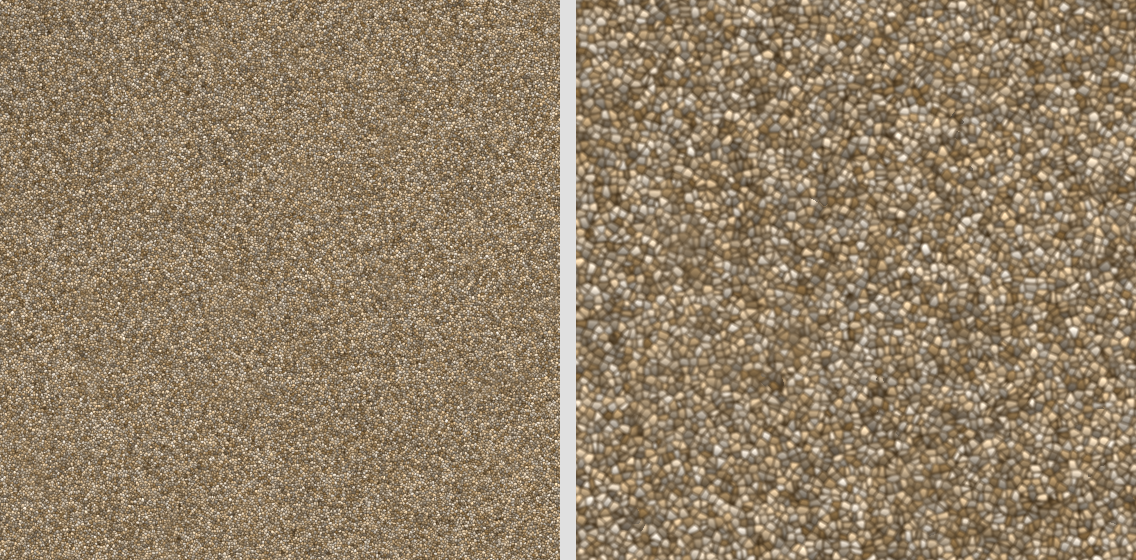
Left: the whole. Right: its middle third, enlarged.
Give the GLSL for this texture, as a Shadertoy shader.

```glsl
// Coarse sand seen from above: a turned Voronoi pattern with slightly stretched cells
// gives the packed grains, each with its own tone and warmth, over dark crevices.
// Slow noise adds faint shade, thin dust and small clusters of slate grains.
#define GRAINS 212.0      // grains across the canvas
#define GAP_WIDTH 0.36    // soft dark rim, in grain units
#define TONE_LOW 0.51     // darkest grain
#define TONE_HIGH 0.93    // palest grain
#define RELIEF 0.25       // directional light on each grain
#define SHADE 0.06        // slow brightness variation
#define DUST 0.22         // how far dusty patches flatten the grains
#define SLATE_SHARE 0.02  // share of dark grey grains outside clusters
#define SOFTNESS 0.0020   // blur width in canvas units
#define SAMPLES 4         // samples per axis inside the blur

const vec3 GAP_COLOR = vec3(0.26, 0.19, 0.10);
const vec3 DUST_COLOR = vec3(0.56, 0.48, 0.37);
const vec3 SLATE_COLOR = vec3(0.43, 0.39, 0.34);
const vec3 WARMTH = vec3(0.0, 0.076, 0.182);

vec3 hash3(vec2 p) {
    vec3 q = fract(p.xyx * vec3(0.1031, 0.1030, 0.0973));
    q += dot(q, q.yxz + 33.33);
    return fract((q.xxy + q.yzz) * q.zyx);
}

float valueNoise(vec2 p) {
    vec2 i = floor(p), f = fract(p);
    f = f * f * (3.0 - 2.0 * f);
    float low = mix(hash3(i).x, hash3(i + vec2(1, 0)).x, f.x);
    float high = mix(hash3(i + vec2(0, 1)).x, hash3(i + vec2(1, 1)).x, f.x);
    return mix(low, high, f.y);
}

float fbm(vec2 p) {
    float sum = 0.0, weight = 0.5;
    for (int i = 0; i < 4; i++) {
        sum += weight * valueNoise(p);
        p = mat2(1.6, 1.2, -1.2, 1.6) * p + 17.3;
        weight *= 0.5;
    }
    return sum / 0.9375;
}

// Colour of a single grain from its random values
vec3 grainColor(vec3 rnd, float slateShare) {
    float tone = mix(TONE_LOW, TONE_HIGH, rnd.x);
    float warmth = mix(0.45, 1.55, rnd.y);
    vec3 color = tone - WARMTH * warmth;
    return mix(color, SLATE_COLOR, 0.8 * step(rnd.z, slateShare));
}

// Packed grains with uneven dark rims; p is in grain units
vec3 grains(vec2 p, float slateShare) {
    vec2 cell = floor(p), nearestOffset = vec2(0), nearestId = vec2(0);
    float nearest = 9.0, second = 9.0;
    for (int y = -1; y <= 1; y++)
    for (int x = -1; x <= 1; x++) {
        vec2 id = cell + vec2(x, y);
        vec3 rnd = hash3(id + 7.0);
        vec2 offset = p - id - 0.5 - 0.92 * (rnd.xy - 0.5);
        float angle = 6.2832 * fract(rnd.z * 13.7);
        float along = dot(offset, vec2(cos(angle), sin(angle)));
        float size = mix(0.88, 1.08, rnd.z);
        float d = size * sqrt(dot(offset, offset) + 0.4 * along * along);
        if (d < nearest) {
            second = nearest;
            nearest = d;
            nearestOffset = offset;
            nearestId = id;
        } else {
            second = min(second, d);
        }
    }
    vec3 color = grainColor(hash3(nearestId + 251.0), slateShare);
    color *= 1.0 + RELIEF * dot(nearestOffset, vec2(-0.8, 1.4));
    float body = smoothstep(0.0, GAP_WIDTH, second - nearest);
    float gapDepth = mix(0.6, 1.1, valueNoise(p * 1.3 + 31.0));
    return mix(color, GAP_COLOR, (1.0 - body) * gapDepth);
}

void mainImage(out vec4 fragColor, in vec2 fragCoord) {
    vec2 uv = fragCoord / iResolution.y;

    // Slow fields across the canvas
    float shade = fbm(uv * 7.0 + 3.0) - 0.5;
    float corner = smoothstep(0.75, 0.0, length(uv - vec2(0.0, 1.0)));
    float dust = smoothstep(0.62, 0.85, fbm(uv * 13.0 + 41.0));
    float cluster = smoothstep(0.70, 0.88, fbm(uv * 25.0 + 83.0));
    float slateShare = SLATE_SHARE + 0.35 * cluster;

    // A turned domain hides the cell grid
    vec2 q = mat2(0.82, 0.57, -0.57, 0.82) * uv * GRAINS + 300.0;

    // Averaged samples give grains their soft edges at any size
    float width = max(SOFTNESS, 1.0 / iResolution.y) * GRAINS;
    vec3 color = vec3(0);
    for (int y = 0; y < SAMPLES; y++)
    for (int x = 0; x < SAMPLES; x++) {
        vec2 jitter = (vec2(x, y) + 0.5) / float(SAMPLES) - 0.5;
        color += grains(q + jitter * width, slateShare);
    }
    color /= float(SAMPLES * SAMPLES);

    // Thin dust, then slow light and shade
    color = mix(color, DUST_COLOR, DUST * dust);
    color *= 1.0 + SHADE * shade - 0.04 * corner;
    fragColor = vec4(clamp(color, 0.0, 1.0), 1.0);
}
```
